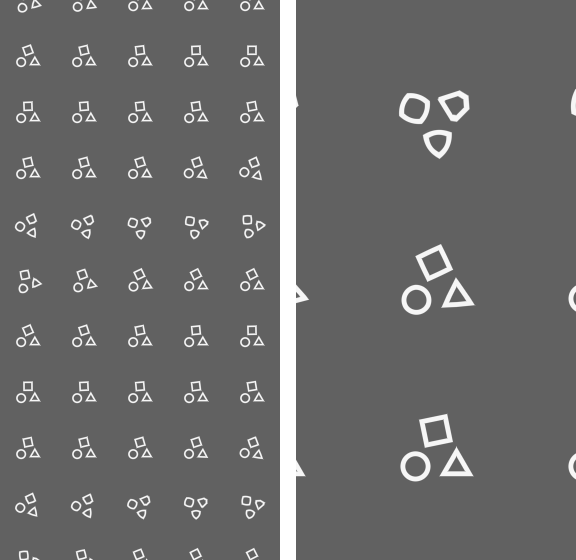
Left, the full canvas; right, a detail of the centre.
Give the GLSL for this pattern, as a Shadertoy shader.

```glsl
// Grid of outlined square, circle and triangle trios, each cell a step later in a swapping dance
const float THIRD_TURN = 2.0943951;

vec2 rotate(vec2 p, float angle) {
    float c = cos(angle), s = sin(angle);
    return vec2(c * p.x + s * p.y, c * p.y - s * p.x);
}

float circle(vec2 p) {
    return length(p) - 0.075;
}

float square(vec2 p, float tilt) {
    p = abs(rotate(p, tilt));
    return max(p.x, p.y) - 0.071;
}

float triangle(vec2 p, float tilt) {
    p = rotate(p, tilt);
    return max(abs(p.x) * 0.8660254 + p.y * 0.5, -p.y) - 0.044;
}

// Position relative to a shape orbiting the centre of its trio
vec2 orbit(vec2 p, float angle) {
    return p - 0.141 * vec2(cos(angle), sin(angle));
}

void mainImage(out vec4 fragColor, in vec2 fragCoord) {
    // Five columns; rows are centred on the top and bottom edges
    vec2 grid = fragCoord / iResolution.x * 5.0 + vec2(0.0, 0.5);
    vec2 cell = floor(grid);
    vec2 p = fract(grid) - vec2(0.5, 0.461);

    // Phase advances in reading order, from the top left
    float index = (10.0 - cell.y) * 5.0 + cell.x;
    float phase = fract((index - 16.3) / 25.7);
    float swap = smoothstep(0.0, 0.47, phase);
    float turn = THIRD_TURN * swap;

    // The square swings in, settles, then leans slowly before leaving
    float tiltIn = mix(-0.65, 0.47, smoothstep(0.1, 0.45, phase))
                 - 0.47 * smoothstep(0.48, 0.72, phase)
                 + max(phase - 0.72, 0.0);
    float tiltOut = 0.28 + phase;

    // Each shape morphs into the next while moving a third of a turn clockwise
    vec2 top = orbit(p, 1.5707963 - turn);
    vec2 right = orbit(p, -0.5235988 - turn);
    vec2 left = orbit(p, 3.6651914 - turn);
    float topShape = mix(square(top, tiltOut), triangle(top, THIRD_TURN - turn), swap);
    float rightShape = mix(triangle(right, -turn), circle(right), swap);
    float leftShape = mix(circle(left), square(left, tiltIn), swap);

    // Outlines with smooth edges
    float outline = min(abs(topShape), min(abs(rightShape), abs(leftShape))) - 0.0145;
    float edge = 3.5 / iResolution.x;
    float ink = 1.0 - smoothstep(-edge, edge, outline);
    fragColor = vec4(vec3(mix(0.38, 0.965, ink)), 1.0);
}
```
